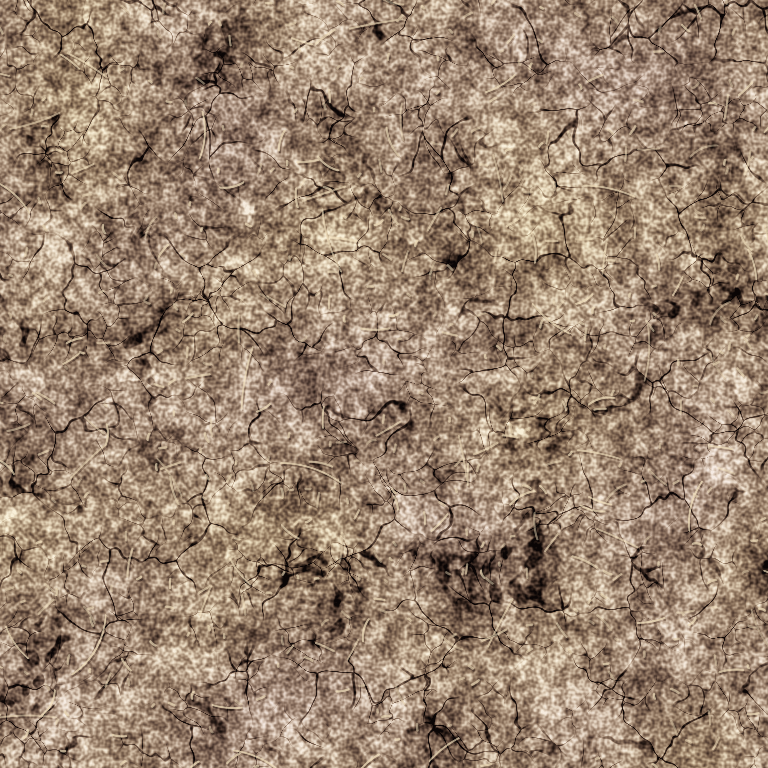
Give the GLSL for this texture, as a three.js fragment shader.

```glsl
// Dry cracked earth with fine grit, dark crumbly hollows, scattered straw and pale pebbles.
varying vec2 vUv;

const vec3 PITCH = vec3(0.04, 0.02, 0.02);
const vec3 SHADOW = vec3(0.19, 0.13, 0.10);
const vec3 UMBER = vec3(0.38, 0.29, 0.24);
const vec3 SOIL = vec3(0.52, 0.42, 0.34);
const vec3 CLAY = vec3(0.63, 0.53, 0.44);
const vec3 SAND = vec3(0.73, 0.64, 0.55);
const vec3 DUST = vec3(0.86, 0.79, 0.70);
const vec3 CHALK = vec3(0.97, 0.93, 0.87);
const vec3 STRAW = vec3(0.88, 0.81, 0.68);
const float TAU = 6.2831853;

vec2 hash2(vec2 p) {
  vec3 q = fract(p.xyx * vec3(0.1031, 0.1030, 0.0973));
  q += dot(q, q.yzx + 33.33);
  return fract((q.xx + q.yz) * q.zy);
}

float cornerSlope(vec2 cell, vec2 offset) {
  float angle = TAU * hash2(cell).x;
  return dot(vec2(cos(angle), sin(angle)), offset);
}

float gradientNoise(vec2 p) {
  vec2 i = floor(p), f = fract(p), e = vec2(1.0, 0.0);
  vec2 u = f * f * f * (f * (f * 6.0 - 15.0) + 10.0);
  float low = mix(cornerSlope(i, f), cornerSlope(i + e.xy, f - e.xy), u.x);
  float high = mix(cornerSlope(i + e.yx, f - e.yx), cornerSlope(i + e.xx, f - e.xx), u.x);
  return mix(low, high, u.y);
}

// Octaves grow stronger as they get finer, which gives a crisp, gritty surface.
float grit(vec2 p, float frequency, float amplitude, float gain) {
  mat2 turn = mat2(0.8, 0.6, -0.6, 0.8);
  float sum = 0.0;
  p *= frequency;
  for (int i = 0; i < 6; i++) {
    sum += amplitude * gradientNoise(p);
    p = turn * p * 2.05 + 17.3;
    amplitude *= gain;
  }
  return sum;
}

vec2 warp(vec2 p, float frequency, float amount) {
  vec2 q = p * frequency;
  return p + amount * vec2(gradientNoise(q + 3.7), gradientNoise(q + 51.2));
}

// Thin lines along the borders of irregular cells; width is in canvas units.
float cracks(vec2 p, float count, float width) {
  vec2 q = p * count, cell = floor(q);
  float nearest = 9.0, second = 9.0;
  for (int y = -1; y <= 1; y++) {
    for (int x = -1; x <= 1; x++) {
      vec2 id = cell + vec2(float(x), float(y));
      float d = length(id + hash2(id) - q);
      second = min(second, max(nearest, d));
      nearest = min(nearest, d);
    }
  }
  float gap = (second - nearest) / count;
  return 1.0 - smoothstep(width * 0.4, width * 1.6, gap);
}

// One slightly bent stalk at most per grid cell; reach is its longest half length.
float stalks(vec2 p, float count, float reach, float width, float share) {
  vec2 cell = floor(p * count);
  float cover = 0.0;
  for (int y = -1; y <= 1; y++) {
    for (int x = -1; x <= 1; x++) {
      vec2 id = cell + vec2(float(x), float(y));
      vec2 pick = hash2(id + 71.0), shape = hash2(id + 133.0);
      vec2 d = p - (id + hash2(id + 19.0)) / count;
      float angle = TAU * shape.x;
      d = mat2(cos(angle), -sin(angle), sin(angle), cos(angle)) * d;
      float halfLength = reach * mix(0.3, 1.0, shape.y * shape.y);
      d.y += (pick.y - 0.5) * d.x * d.x / reach * 0.5;
      float dist = length(vec2(max(abs(d.x) - halfLength, 0.0), d.y));
      float body = 1.0 - smoothstep(width * 0.5, width * 1.5, dist);
      cover = max(cover, body * step(pick.x, share) * mix(0.55, 1.0, pick.y));
    }
  }
  return cover;
}

float litter(vec2 p) {
  float longStalks = stalks(p, 10.0, 0.045, 0.0012, 0.55);
  float shortStalks = stalks(p, 19.0, 0.020, 0.0014, 0.38);
  float chips = stalks(p, 36.0, 0.006, 0.0016, 0.24);
  return max(longStalks, max(shortStalks, chips));
}

float linearStep(float a, float b, float x) {
  return clamp((x - a) / (b - a), 0.0, 1.0);
}

vec3 earthColor(float tone) {
  vec3 c = mix(PITCH, SHADOW, linearStep(0.0, 0.19, tone));
  c = mix(c, UMBER, linearStep(0.19, 0.38, tone));
  c = mix(c, SOIL, linearStep(0.38, 0.52, tone));
  c = mix(c, CLAY, linearStep(0.52, 0.63, tone));
  c = mix(c, SAND, linearStep(0.63, 0.73, tone));
  c = mix(c, DUST, linearStep(0.73, 0.86, tone));
  return mix(c, CHALK, linearStep(0.86, 1.05, tone));
}

void main() {
  vec2 p = vUv;
  vec2 ragged = warp(warp(p, 11.0, 0.035), 48.0, 0.010);
  float tone = 0.645 + grit(p, 6.0, 0.16, 1.17);

  // Cracks fade in and out across the ground.
  float wide = cracks(ragged, 15.0, 0.0017) * smoothstep(-0.15, 0.2, gradientNoise(p * 13.0 + 8.0));
  float fine = cracks(ragged + 4.3, 33.0, 0.0012) * smoothstep(-0.05, 0.3, gradientNoise(p * 17.0 + 31.0));
  tone -= 0.46 * wide + 0.32 * fine;

  // Stained hollows hold ragged black crumbs.
  float hollow = smoothstep(0.12, 0.50, gradientNoise(ragged * vec2(8.0, 6.0) + 23.0));
  float crumbs = smoothstep(0.02, 0.28, gradientNoise(ragged * 52.0 + 5.0));
  tone -= hollow * (0.10 + 0.38 * crumbs);

  // Pebbles are rare peaks with broken outlines.
  float peak = gradientNoise(ragged * 21.0 + 90.0) + 0.12 * gradientNoise(p * 110.0);
  tone += 0.26 * smoothstep(0.46, 0.58, peak);

  // Straw lies over a short cast shadow.
  tone -= 0.16 * litter(p + vec2(-0.0015, 0.0025));
  vec3 color = earthColor(tone);
  color *= 1.0 + gradientNoise(p * 5.0 + 60.0) * vec3(0.02, 0.03, -0.06);
  color = mix(color, STRAW * (0.9 + 0.35 * tone * 0.5), 0.85 * litter(p));
  gl_FragColor = vec4(color, 1.0);
}
```
